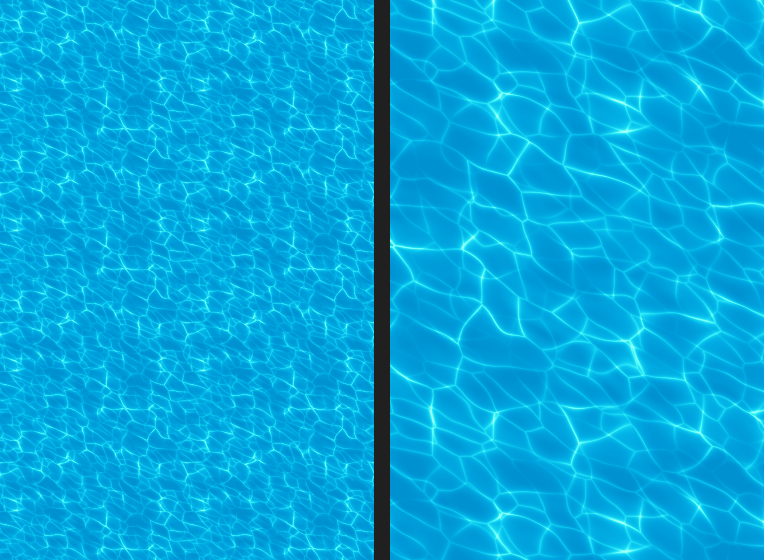
Left: the whole. Right: its middle third, enlarged.
A Shadertoy shader for this texture:

```glsl
// Sunlit pool water: a tile of caustic light, repeated 2 across and 4 down.
// Warped cellular edges on tilted lattices form the bright filaments, and
// wrapping noise breaks them up and shades the water beneath.

vec2 hash2(vec2 cell, float seed) {
    vec3 h = fract((cell.xyx + seed * 17.0) * vec3(0.1031, 0.1030, 0.0973));
    h += dot(h, h.yzx + 33.33);
    return fract((h.xx + h.yz) * h.zy);
}

// A lattice of n.x by n.y cells whose rows drop n.z cells across one tile.
vec2 lattice(vec2 t, vec3 n) {
    return t * n.xy + vec2(0.0, n.z * t.x);
}

// Random pair of a lattice cell, the same in every tile.
vec2 cellHash(vec2 cell, vec3 n, float seed) {
    cell -= floor((cell.x + 0.5) / n.x) * n.xz;
    return hash2(mod(cell, n.xy), seed);
}

// Two channels of value noise
vec2 noise2(vec2 t, vec3 n, float seed) {
    vec2 q = lattice(t, n), i = floor(q), f = fract(q);
    f = f * f * (3.0 - 2.0 * f);
    vec2 a = cellHash(i, n, seed);
    vec2 b = cellHash(i + vec2(1, 0), n, seed);
    vec2 c = cellHash(i + vec2(0, 1), n, seed);
    vec2 d = cellHash(i + vec2(1, 1), n, seed);
    return mix(mix(a, b, f.x), mix(c, d, f.x), f.y);
}

// Gap between the nearest and second nearest cell point: zero on the edges.
float cellGap(vec2 t, vec3 n, float seed) {
    vec2 q = lattice(t, n), i = floor(q), f = fract(q);
    float nearest = 9.0, second = 9.0;
    for (int y = -1; y <= 1; y++)
    for (int x = -1; x <= 1; x++) {
        vec2 o = vec2(x, y);
        float d = length(o + 0.13 + 0.74 * cellHash(i + o, n, seed) - f);
        second = min(second, max(nearest, d));
        nearest = min(nearest, d);
    }
    return second - nearest;
}

// A sharp crest with a long soft falloff.
float filament(float gap, float width) {
    return width / (gap + width);
}

float waterLight(vec2 t) {
    // Ripples of three sizes bend the filaments
    vec2 bend = 0.050 * (noise2(t, vec3(5, 4, 0), 1.0) - 0.5)
              + 0.036 * (noise2(t, vec3(12, 9, 3), 2.0) - 0.5)
              + 0.014 * (noise2(t, vec3(23, 18, 5), 3.0) - 0.5);

    // Soft streaks of shade in the water
    vec2 s = t + bend;
    float shade = 0.15 * noise2(s, vec3(6, 7, 4), 4.0).x
                + 0.40 * noise2(s, vec3(11, 16, 9), 5.0).x
                + 0.45 * noise2(s, vec3(19, 31, 18), 6.0).x;
    float light = 0.36 * shade - 0.12;

    // Main net, then a finer net under a stronger bend
    vec2 fade = smoothstep(0.15, 0.85, noise2(t, vec3(13, 12, 6), 7.0));
    float spark = noise2(t, vec3(23, 19, 8), 8.0).x;
    light += (0.35 + 0.75 * fade.x) * (0.6 + 0.8 * spark) * 0.95
           * filament(cellGap(s, vec3(9, 11, 6), 9.0), 0.042);
    light += (0.1 + 0.6 * fade.y)
           * filament(cellGap(t - 1.3 * bend, vec3(11, 13, 9), 10.0), 0.045);
    return light - 0.075;
}

// Deep blue through cyan to near white.
vec3 waterColor(float light) {
    float v = clamp(light, 0.0, 1.3), dim = 1.0 - min(v, 1.0);
    return vec3(0.3 * v * v * v, 0.57 + 0.4 * v, 0.82 + 0.15 * (1.0 - dim * dim));
}

void mainImage(out vec4 fragColor, in vec2 fragCoord) {
    // Four samples per pixel smooth the thin crests
    vec3 color = vec3(0);
    for (int k = 0; k < 4; k++) {
        vec2 offset = vec2(k % 2, k / 2) * 0.5 - 0.25;
        vec2 uv = (fragCoord + offset) / iResolution.xy;
        color += waterColor(waterLight(uv * vec2(2, 4))) / 4.0;
    }
    fragColor = vec4(min(color, 1.0), 1.0);
}
```
